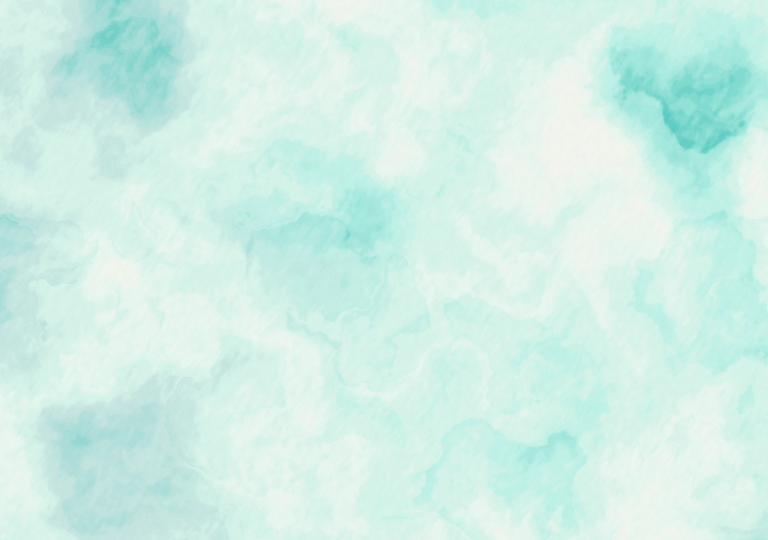
Give the GLSL for this texture, as a Shadertoy shader.

```glsl
// Pale mint and aqua watercolour wash with soft pools, drying rims and brushed grain.

// Colours, from bare paper to the thickest pigment
const vec3 WARM_PAPER = vec3(0.945, 0.957, 0.930);
const vec3 COOL_PAPER = vec3(0.900, 0.960, 0.930);
const vec3 PALE_MINT  = vec3(0.835, 0.950, 0.912);
const vec3 AQUA       = vec3(0.750, 0.942, 0.902);
const vec3 RICH_AQUA  = vec3(0.640, 0.905, 0.865);
const vec3 DEEP_TEAL  = vec3(0.360, 0.800, 0.760);
const vec3 GREY_MINT  = vec3(0.775, 0.895, 0.875);
const vec3 GREY_TEAL  = vec3(0.680, 0.867, 0.850);

// Pigment controls
const float BASE_PIGMENT  = 0.493;
const float POOL_AMOUNT   = 0.075;
const float CLOUD_AMOUNT  = 0.600;
const float CLOUD_SCALE   = 5.500;
const float MOTTLE_AMOUNT = 0.200;
const float MOTTLE_SCALE  = 17.00;
const float WARP_AMOUNT   = 0.300;
const float BLOOM_AMOUNT  = 0.130;
const float GRAIN_AMOUNT  = 0.060;
const float PAPER_TOOTH   = 0.014;
const float LAYER_STEP    = 0.032;
const float TAU           = 6.28318;

float hash(vec2 p) {
    vec3 q = fract(vec3(p.xyx) * 0.1031);
    q += dot(q, q.yzx + 33.33);
    return fract((q.x + q.y) * q.z);
}

float valueNoise(vec2 p) {
    vec2 cell = floor(p), f = fract(p);
    f = f * f * (3.0 - 2.0 * f);
    float low  = mix(hash(cell), hash(cell + vec2(1, 0)), f.x);
    float high = mix(hash(cell + vec2(0, 1)), hash(cell + vec2(1, 1)), f.x);
    return mix(low, high, f.y);
}

float fbm(vec2 p) {
    float sum = 0.0, weight = 0.5;
    for (int i = 0; i < 6; i++) {
        sum += weight * valueNoise(p);
        p = mat2(1.6, 1.2, -1.2, 1.6) * p + 7.3;
        weight *= 0.53;
    }
    return sum / 1.04;
}

// Layered sines whose crests meet in a few broad pools
float pools(vec2 p) {
    p -= vec2(0.60, 0.63);
    return cos(TAU * dot(p, vec2(1.61, -0.87)))
         + cos(TAU * dot(p, vec2(1.16, 1.13)))
         + 0.4 * cos(TAU * dot(p, vec2(2.76, 0.25)));
}

// Cellular stains: a faint fill and a darker rim, crisp on the outside
float blooms(vec2 p) {
    vec2 cell = floor(p);
    float sum = 0.0;
    for (int y = -1; y <= 1; y++)
    for (int x = -1; x <= 1; x++) {
        vec2 id = cell + vec2(x, y);
        vec2 centre = id + 0.2 + 0.6 * vec2(hash(id + 3.1), hash(id + 19.7));
        float radius = mix(0.25, 0.65, hash(id + 41.3));
        float d = length(p - centre);
        float inside = 1.0 - smoothstep(radius, radius + 0.035, d);
        float rim = inside * pow(smoothstep(radius - 0.22, radius, d), 3.0);
        float strength = hash(id + 57.9);
        sum += 0.6 * (strength - 0.5) * inside + 0.6 * strength * strength * rim;
    }
    return sum;
}

// Soft stairs suggest thin overlapping layers
float layered(float v) {
    float s = v / LAYER_STEP;
    float stairs = (floor(s) + smoothstep(0.3, 0.7, fract(s))) * LAYER_STEP;
    return mix(v, stairs, 0.75);
}

vec3 pigmentColour(float d, float grey) {
    vec3 middle = mix(AQUA, GREY_MINT, grey);
    vec3 rich = mix(RICH_AQUA, GREY_TEAL, grey);
    vec3 c = mix(WARM_PAPER, COOL_PAPER, smoothstep(0.24, 0.40, d));
    c = mix(c, PALE_MINT, smoothstep(0.38, 0.49, d));
    c = mix(c, middle, smoothstep(0.49, 0.61, d));
    c = mix(c, rich, smoothstep(0.61, 0.75, d));
    return mix(c, DEEP_TEAL, smoothstep(0.73, 0.94, d));
}

void mainImage(out vec4 fragColor, in vec2 fragCoord) {
    vec2 p = fragCoord / iResolution.y;

    // Ragged flow of the wet paint
    vec2 flow = vec2(fbm(p * 6.0 + 11.0), fbm(p * 6.0 + 47.0)) - 0.5;
    vec2 q = p + WARP_AMOUNT * flow;

    // Greyer wash down the left side
    float leftWash = smoothstep(0.0, 0.14, q.x) * (1.0 - smoothstep(0.18, 0.46, q.x))
                   * smoothstep(0.12, 0.42, q.y);

    // Pigment density
    float clouds = fbm(q * CLOUD_SCALE + 23.0) - 0.5;
    float mottle = fbm((p + 0.5 * WARP_AMOUNT * flow) * MOTTLE_SCALE + 5.0) - 0.5;
    float d = BASE_PIGMENT + POOL_AMOUNT * pools(q) + CLOUD_AMOUNT * clouds;
    d += MOTTLE_AMOUNT * mottle + 0.10 * leftWash;
    d += BLOOM_AMOUNT * (blooms(q * 2.7 + 5.0) + 0.7 * blooms(q * 6.5 + 31.0));

    // Fine slanted brush grain
    vec2 brush = vec2(dot(p, vec2(0.85, -0.53)) * 120.0, dot(p, vec2(0.53, 0.85)) * 50.0);
    d += GRAIN_AMOUNT * (valueNoise(brush) - 0.5);
    d = layered(d);

    // Cool grey drifts, strongest on the left
    float drift = valueNoise(q * 2.3 + 71.0);
    float grey = clamp(0.9 * (1.0 - smoothstep(0.25, 0.65, q.x))
                     + 0.7 * smoothstep(0.5, 0.85, drift), 0.0, 1.0);

    float tooth = PAPER_TOOTH * (valueNoise(brush * 1.9 + 9.0) - 0.5);
    fragColor = vec4(pigmentColour(d, grey) + tooth, 1.0);
}
```
